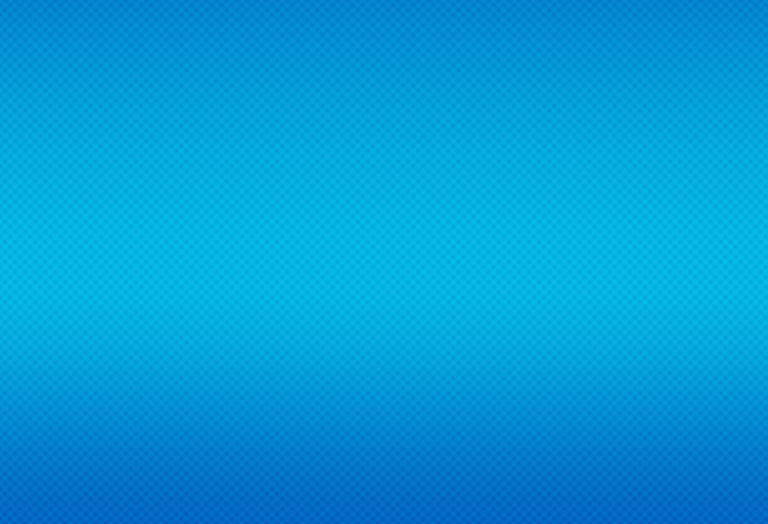
Give the GLSL for this background, as a WebGL 1 fragment shader.

```glsl
precision highp float;
// Blue backdrop: a bright cyan band fading to deeper blue, under a fine staggered dot weave.

uniform vec2 u_resolution;

#define BAND_HEIGHT 0.50
#define TOP_FALLOFF 1.7
#define WEAVE_ROWS 52.0
#define WEAVE_DEPTH 0.044
#define DOT_PINCH 0.25
#define BAND_COLOR vec3(0.018, 0.708, 0.888)
#define TOP_COLOR vec3(0.010, 0.510, 0.800)
#define BOTTOM_COLOR vec3(0.008, 0.392, 0.752)

const float TAU = 6.28318;

// Vertical gradient: a gentle fade above the band, an S-curve below it.
vec3 bandGradient(float height) {
  float above = max(height - BAND_HEIGHT, 0.0) / (1.0 - BAND_HEIGHT);
  float below = max(BAND_HEIGHT - height, 0.0) / BAND_HEIGHT;
  vec3 color = mix(BAND_COLOR, TOP_COLOR, pow(above, TOP_FALLOFF));
  return mix(color, BOTTOM_COLOR, smoothstep(0.05, 1.12, below));
}

// Staggered dots: broad light spots and tighter, deeper dark ones, averaging zero.
float dotWeave(vec2 p) {
  vec2 wave = cos(TAU * WEAVE_ROWS * p);
  float weave = wave.x * wave.y;
  return weave - DOT_PINCH * (weave * weave - 0.25);
}

void main() {
  vec2 p = gl_FragCoord.xy / u_resolution.y;
  vec3 color = bandGradient(p.y);

  // The weave mostly shifts green, so dots stay within the blue range.
  color += WEAVE_DEPTH * dotWeave(p) * vec3(0.15, 1.0, 0.6);

  gl_FragColor = vec4(clamp(color, 0.0, 1.0), 1.0);
}
```
